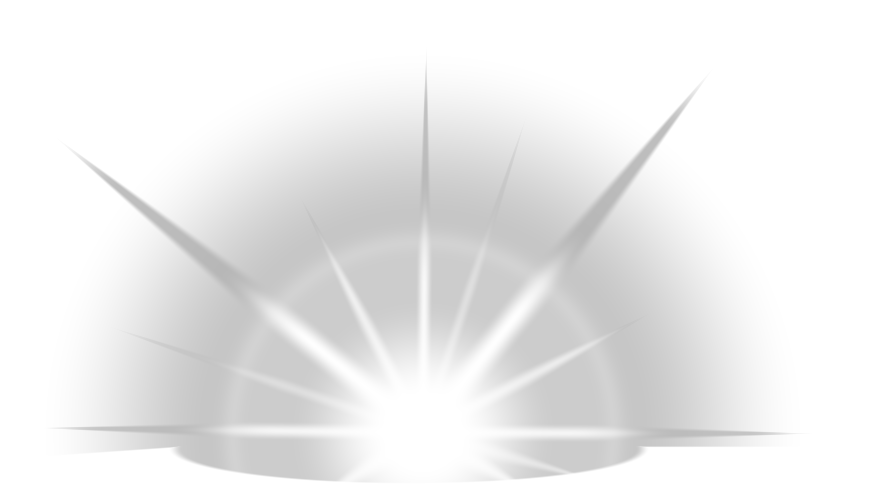
Write a WebGL 1 fragment shader that draws this background.

```glsl
precision highp float;
// Pale grey half-dome glow with a soft ring, tapered light rays and a rounded base.

uniform vec2 u_resolution;

// Lengths are in canvas heights, measured from the light source.
#define SOURCE vec2(0.874, 0.106)
#define GLOW_INNER 0.42
#define GLOW_OUTER 0.80
#define GLOW_DEPTH 0.23
#define RING_RADIUS 0.395
#define RING_WIDTH 0.020
#define CORE_INNER 0.07
#define CORE_OUTER 0.28
#define BASE_CENTER vec2(-0.029, -0.034)
#define BASE_RADII vec2(0.483, 0.070)
#define RAY_SHADE 0.70

// Radial tone: fading halo, lighter disc and thin bright ring.
float domeTone(float r) {
  float shade = GLOW_DEPTH * (1.0 - smoothstep(GLOW_INNER, GLOW_OUTER, r));
  shade -= 0.03 * (1.0 - smoothstep(RING_RADIUS - 0.015, RING_RADIUS + 0.065, r));
  float ring = (r - RING_RADIUS) / RING_WIDTH;
  return 1.0 - shade + 0.025 * exp(-ring * ring);
}

// A tapered ray: white near the source, grey towards its tip.
float addRay(float tone, vec2 p, vec2 tip, float halfWidth, float strength) {
  float len = length(tip);
  vec2 dir = tip / len;
  float along = dot(p, dir) / len;
  float across = abs(p.x * dir.y - p.y * dir.x);
  float w = max(halfWidth * clamp((1.0 - along) * 1.8, 0.0, 1.0), 0.0001);
  float extent = smoothstep(0.0, 0.05, along) * (1.0 - smoothstep(0.82, 1.0, along));
  float r = length(p);
  float shade = (1.0 - smoothstep(0.3 * w, w, across)) * smoothstep(0.36, 0.48, r);
  float light = (1.0 - smoothstep(0.0, w, across)) * (1.0 - smoothstep(0.30, 0.54, r));
  tone = mix(tone, RAY_SHADE, shade * extent * strength);
  return mix(tone, 1.0, light * extent * min(1.0, strength * 1.15));
}

// Coverage of the area above the floor joined with the elliptical base.
float domeMask(vec2 p, float pixel) {
  float floorY = -0.029 + 0.069 * min(p.x + 0.5, 0.0);
  float above = smoothstep(-pixel, pixel, p.y - floorY);
  float ellipse = (length((p - BASE_CENTER) / BASE_RADII) - 1.0) * BASE_RADII.y;
  return max(above, 1.0 - smoothstep(-pixel, pixel, ellipse));
}

void main() {
  vec2 p = gl_FragCoord.xy / u_resolution.y - SOURCE;
  float r = length(p);
  float tone = domeTone(r);

  // Faint rays
  tone = addRay(tone, p, vec2(0.217, 0.664), 0.016, 0.32);
  tone = addRay(tone, p, vec2(-0.657, 0.222), 0.017, 0.30);
  tone = addRay(tone, p, vec2(-0.25, -0.16), 0.028, 0.60);
  tone = addRay(tone, p, vec2(0.25, -0.14), 0.028, 0.60);
  tone = addRay(tone, p, vec2(0.36, -0.10), 0.022, 0.40);

  // Medium rays
  tone = addRay(tone, p, vec2(-0.258, 0.495), 0.021, 0.60);
  tone = addRay(tone, p, vec2(0.478, 0.251), 0.021, 0.55);
  tone = addRay(tone, p, vec2(0.007, 0.809), 0.018, 0.75);
  tone = addRay(tone, p, vec2(-0.807, 0.010), 0.020, 0.70);
  tone = addRay(tone, p, vec2(0.816, -0.002), 0.020, 0.70);

  // Broad rays
  tone = addRay(tone, p, vec2(-0.766, 0.616), 0.037, 0.85);
  tone = addRay(tone, p, vec2(0.606, 0.761), 0.039, 0.85);

  // White core and silhouette
  tone = mix(tone, 1.0, 1.0 - smoothstep(CORE_INNER, CORE_OUTER, r));
  tone = mix(1.0, tone, domeMask(p, 1.0 / u_resolution.y));
  gl_FragColor = vec4(vec3(tone), 1.0);
}
```
